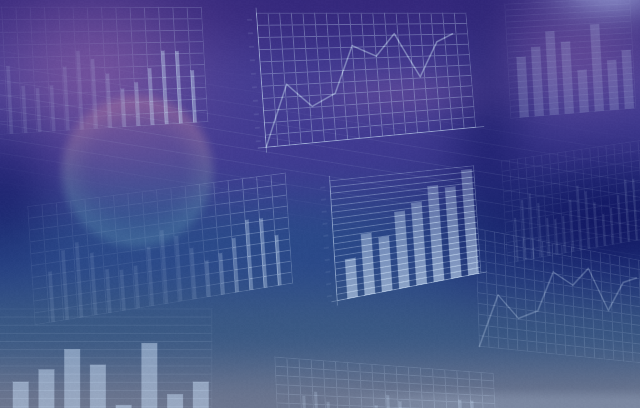
This background is drawn by a Shadertoy shader. Its source:

```glsl
const vec3 INK = vec3(0.74, 0.82, 0.92);
const vec3 MIST = vec3(0.42, 0.46, 0.56);
const vec3 STEEL = vec3(0.23, 0.35, 0.52);
const vec3 OCEAN = vec3(0.17, 0.29, 0.54);
const vec3 INDIGO = vec3(0.25, 0.23, 0.57);
const vec3 DUSK = vec3(0.21, 0.16, 0.49);
const vec3 NIGHT = vec3(0.07, 0.09, 0.39);
const vec3 ORCHID = vec3(0.47, 0.33, 0.62);
const vec3 ROSE = vec3(0.60, 0.42, 0.62);
const vec3 TEAL = vec3(0.29, 0.46, 0.63);
const vec3 ICE = vec3(0.58, 0.60, 0.82);
const float LINE = 0.0008;
const float GRAIN = 0.012;
const int BARS = 8;
const int THIN_BARS = 17;
const int POINTS = 10;
const float RISING[BARS] = float[](0.33, 0.52, 0.47, 0.67, 0.73, 0.86, 0.83, 0.97);
const float MIXED[BARS] = float[](0.53, 0.61, 0.74, 0.64, 0.38, 0.78, 0.45, 0.53);
const vec2 TREND[POINTS] = vec2[](
    vec2(0.0, 0.0), vec2(0.119, 0.46), vec2(0.233, 0.28), vec2(0.347, 0.37), vec2(0.445, 0.74),
    vec2(0.556, 0.65), vec2(0.65, 0.83), vec2(0.757, 0.465), vec2(0.85, 0.755), vec2(0.927, 0.82));

struct Panel { vec2 uv; vec2 size; };
float pixel;

float hash(vec2 p) { return fract(sin(dot(p, vec2(127.1, 311.7))) * 43758.5453); }

float glow(vec2 p, vec2 center, vec2 radius) {
    vec2 d = (p - center) / radius;
    return exp(-dot(d, d));
}

float fill(float d) { return 1.0 - smoothstep(-pixel, pixel, d); }

// Slanted panel space: lower corners, left and right heights, lean of the sides
Panel panel(vec2 p, vec2 left, vec2 right, vec2 heights, float lean) {
    float width = right.x - left.x;
    float s = (p.x - left.x) / width;
    float t = (p.y - mix(left.y, right.y, s)) / mix(heights.x, heights.y, s);
    s -= lean * t / width;
    float height = mix(heights.x, heights.y, s);
    t = (p.y - mix(left.y, right.y, s)) / height;
    return Panel(vec2(s, t), vec2(width, height));
}

float grid(Panel q, vec2 cells) {
    vec2 d = abs(fract(q.uv * cells + 0.5) - 0.5) / cells * q.size;
    vec2 edge = (abs(q.uv - 0.5) - 0.5) * q.size;
    return fill(min(d.x, d.y) - LINE) * fill(max(edge.x, edge.y) - LINE);
}

float axes(Panel q) {
    vec2 d = abs(q.uv) * q.size;
    vec2 over = (abs(q.uv - 0.5) - 0.54) * q.size;
    float ticks = fill(abs(fract(q.uv.y * 10.0) - 0.5) * q.size.y / 10.0 - 0.002)
        * fill(abs(q.uv.x * q.size.x + 0.018) - 0.006) * step(abs(q.uv.y - 0.5), 0.5);
    return fill(min(d.x, d.y) - LINE) * fill(max(over.x, over.y)) + 0.25 * ticks;
}

float bar(Panel q, float center, float height, float halfWidth) {
    float side = (abs(q.uv.x - center) - halfWidth) * q.size.x;
    float ends = max(-q.uv.y, q.uv.y - height) * q.size.y;
    return fill(max(side, ends));
}

float wideBars(Panel q, float heights[BARS]) {
    float m = 0.0;
    for (int i = 0; i < BARS; i++) m += bar(q, (float(i) + 0.9) * 0.12, heights[i], 0.037);
    return m;
}

float thinBars(Panel q) {
    float m = 0.0;
    for (int i = 0; i < THIN_BARS; i++) {
        float k = float(i);
        float height = 0.45 + 0.15 * sin(k) + 0.06 * hash(vec2(k, 3.0));
        m += bar(q, 0.95 - 0.055 * k, height, 0.007);
    }
    return m;
}

float trend(Panel q) {
    float d = 1.0;
    for (int i = 1; i < POINTS; i++) {
        vec2 a = TREND[i - 1] * q.size, b = TREND[i] * q.size - a, r = q.uv * q.size - a;
        d = min(d, length(r - b * clamp(dot(r, b) / dot(b, b), 0.0, 1.0)));
    }
    return fill(d - 0.0018);
}

vec3 background(vec2 p) {
    vec3 c = mix(MIST, STEEL, smoothstep(0.0, 0.2, p.y));
    c = mix(c, OCEAN, smoothstep(0.18, 0.38, p.y));
    c = mix(c, INDIGO, smoothstep(0.4, 0.64, p.y));
    c = mix(c, DUSK, smoothstep(0.78, 1.0, p.y));
    c = mix(c, ORCHID, 0.85 * glow(p, vec2(0.23, 0.82), vec2(0.26, 0.2)));
    c = mix(c, NIGHT, 0.6 * glow(p, vec2(0.0, 0.52), vec2(0.14, 0.16)));
    c = mix(c, NIGHT, 0.95 * glow(p, vec2(1.5, 0.46), vec2(0.36, 0.17)));
    c = mix(c, NIGHT, 0.55 * glow(p, vec2(1.2, 0.72), vec2(0.1, 0.3)));
    c = mix(c, ORCHID, 0.55 * glow(p, vec2(1.42, 0.86), vec2(0.2, 0.14)));
    c = mix(c, ORCHID, 0.4 * glow(p, vec2(0.98, 0.77), vec2(0.2, 0.07)));
    c = mix(c, ICE, 0.8 * glow(p, vec2(1.5, 1.02), vec2(0.14, 0.07)));
    // Soft lens disc, rose above and teal below
    float r = length(p - vec2(0.337, 0.58));
    float disc = (1.0 - smoothstep(0.165, 0.205, r)) * (0.28 + 0.3 * smoothstep(0.1, 0.18, r));
    return mix(c, mix(TEAL, ROSE, smoothstep(0.45, 0.74, p.y)), disc);
}

void mainImage(out vec4 fragColor, in vec2 fragCoord) {
    vec2 p = fragCoord / iResolution.xy * vec2(1.57, 1.0);
    pixel = 0.75 / iResolution.y;
    Panel lineTop = panel(p, vec2(0.653, 0.639), vec2(1.167, 0.688), vec2(0.329, 0.28), -0.024);
    Panel lineLow = panel(p, vec2(1.176, 0.151), vec2(1.6, 0.108), vec2(0.29, 0.25), -0.01);
    Panel rising = panel(p, vec2(0.827, 0.263), vec2(1.18, 0.331), vec2(0.294, 0.263), -0.018);
    Panel midLeft = panel(p, vec2(0.086, 0.204), vec2(0.718, 0.306), vec2(0.29, 0.27), -0.018);
    Panel topLeft = panel(p, vec2(-0.12, 0.663), vec2(0.51, 0.702), vec2(0.32, 0.28), -0.016);
    Panel topRight = panel(p, vec2(1.253, 0.71), vec2(1.56, 0.735), vec2(0.28, 0.27), -0.015);
    Panel midRight = panel(p, vec2(1.245, 0.355), vec2(1.6, 0.418), vec2(0.25, 0.24), -0.015);
    Panel lowLeft = panel(p, vec2(-0.006, -0.137), vec2(0.52, -0.137), vec2(0.38), 0.0);
    Panel lowMid = panel(p, vec2(0.684, -0.1), vec2(1.22, -0.1), vec2(0.225, 0.185), -0.01);

    // Charts
    float ink = 0.45 * grid(lineTop, vec2(18.0, 11.0)) + 0.5 * axes(lineTop) + 0.5 * trend(lineTop);
    ink += 0.2 * grid(lineLow, vec2(18.0, 11.0)) + 0.32 * trend(lineLow);
    ink += 0.45 * grid(rising, vec2(1.0, 19.0)) + 0.4 * axes(rising);
    ink += wideBars(rising, RISING) * mix(0.65, 0.3, rising.uv.y);
    ink += (0.4 * grid(midLeft, vec2(18.0, 10.0)) + 0.4 * thinBars(midLeft)) * mix(0.3, 1.0, smoothstep(0.55, 0.9, midLeft.uv.x));
    ink += (0.3 * grid(topLeft, vec2(18.0, 10.0)) + 0.45 * thinBars(topLeft)) * mix(0.3, 1.0, smoothstep(0.5, 0.9, topLeft.uv.x));
    ink += 0.1 * grid(topRight, vec2(1.0, 19.0)) + 0.2 * wideBars(topRight, MIXED);
    ink += 0.1 * grid(midRight, vec2(18.0, 10.0)) + 0.12 * thinBars(midRight);
    ink += 0.14 * grid(lowLeft, vec2(1.0, 19.0)) + 0.55 * wideBars(lowLeft, MIXED);
    ink += 0.25 * grid(lowMid, vec2(18.0, 10.0)) + 0.25 * thinBars(lowMid);

    // Drifting streaks and the pale lower strip
    float slope = p.y + 0.16 * p.x;
    float streak = fill(abs(fract(slope * 28.0) - 0.5) / 28.0 - LINE);
    ink += 0.12 * streak * glow(vec2(slope, 0.0), vec2(0.74, 0.0), vec2(0.13, 1.0));
    ink += 0.2 * smoothstep(0.75, 1.1, p.x) * (1.0 - smoothstep(0.015, 0.055, p.y));

    vec3 color = mix(background(p), INK, clamp(ink, 0.0, 0.85));
    color += GRAIN * (hash(floor(p * 326.0)) - 0.5);
    fragColor = vec4(color, 1.0);
}
```
